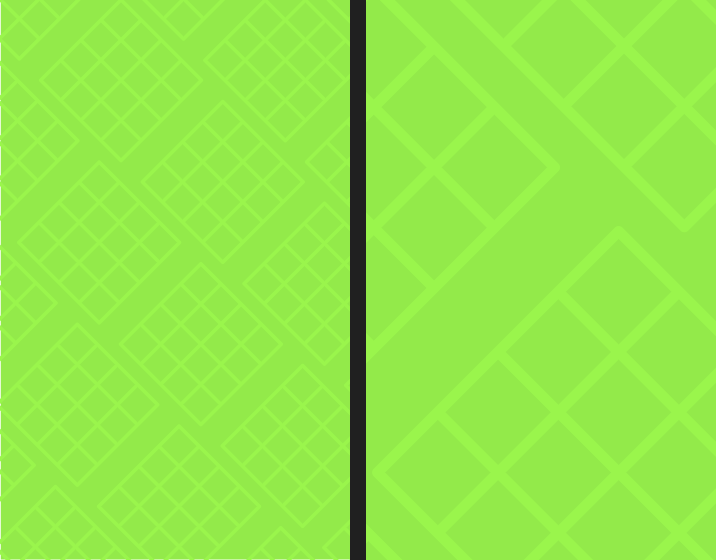
Left, the full canvas; right, a detail of the centre.
A Shadertoy shader for this pattern:

```glsl
// Staggered diagonal rows of square four-by-four lattices, pale green on lime.
#define CELL 0.0812          // side of one lattice cell, in canvas widths
#define HALF_CELLS 2.0       // cells from lattice centre to its rim
#define LINE_WIDTH 0.0102
#define PITCH vec2(0.4110, 0.3720)   // spacing along a row, between rows
#define ORIGIN vec2(0.4066, 0.0825)  // centre of one lattice, rotated axes
#define ROW_SHIFT 0.1274     // slide of each row against the one above
#define BREAK_SHIFT 0.2468   // extra slide of the rows past the first
#define MARGIN vec2(0.0022, 0.0014)  // bare strip at left and bottom
#define GROUND vec3(0.576, 0.918, 0.290)
#define LINE_COLOUR vec3(0.602, 0.962, 0.298)

float boxDistance(vec2 p, float halfSide) {
    vec2 d = abs(p) - halfSide;
    return length(max(d, 0.0)) + min(max(d.x, d.y), 0.0);
}

// Distance to the centre lines of one lattice, rim included.
float latticeDistance(vec2 p) {
    float rim = boxDistance(p, CELL * HALF_CELLS);
    vec2 toLine = abs(p - CELL * round(p / CELL));
    float inner = max(min(toLine.x, toLine.y), rim);
    return min(abs(rim), inner);
}

// Finds the nearest lattice in its row and returns the local position.
vec2 latticeCell(vec2 q) {
    q -= ORIGIN;
    float row = round(q.y / PITCH.y);
    q.y -= row * PITCH.y;
    q.x -= row * ROW_SHIFT - step(0.5, row) * BREAK_SHIFT;
    q.x -= PITCH.x * round(q.x / PITCH.x);
    return q;
}

void mainImage(out vec4 fragColor, in vec2 fragCoord) {
    float pixel = 1.0 / iResolution.x;
    vec2 fromBottom = fragCoord * pixel;
    vec2 p = vec2(fragCoord.x, iResolution.y - fragCoord.y) * pixel;

    // Axes turned by 45 degrees: x along the rows, y across them.
    vec2 q = vec2(p.x + p.y, p.x - p.y) * inversesqrt(2.0);
    float d = latticeDistance(latticeCell(q)) - 0.5 * LINE_WIDTH;
    float line = 1.0 - smoothstep(-0.6 * pixel, 0.6 * pixel, d);

    // Ground with bare edges, then the lines over both.
    vec2 cover = clamp((fromBottom - MARGIN) / pixel + 0.5, 0.0, 1.0);
    vec3 colour = mix(vec3(1.0), GROUND, cover.x * cover.y);
    colour = mix(colour, LINE_COLOUR, line);
    fragColor = vec4(colour, 1.0);
}
```
